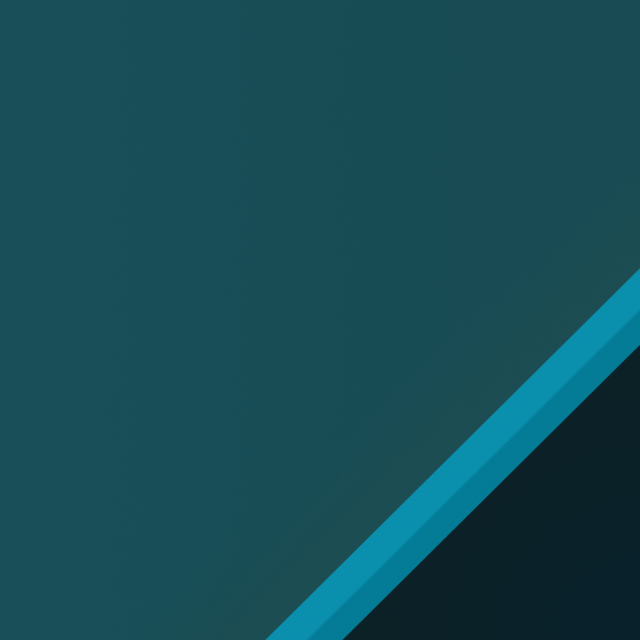
Reproduce this background procedurally as a WebGL 1 fragment shader.

```glsl
precision highp float;

uniform vec2 u_resolution;

#define SLANT 1.008
#define BAND_START 0.4145
#define BAND_FOLD 0.480
#define BAND_END 0.535
#define TEAL_LIGHT vec3(0.094, 0.310, 0.345)
#define TEAL_DEEP vec3(0.094, 0.294, 0.330)
#define TEAL_EDGE vec3(0.110, 0.302, 0.318)
#define STRIPE_BRIGHT vec3(0.040, 0.560, 0.680)
#define STRIPE_SHADE vec3(0.015, 0.485, 0.590)
#define CORNER_DARK vec3(0.045, 0.130, 0.150)
#define CORNER_BLUE vec3(0.035, 0.130, 0.168)
#define GRAIN 0.003

float hash(vec2 p) {
  return fract(sin(dot(p, vec2(127.1, 311.7))) * 43758.5453);
}

// Antialiased step across a diagonal edge
float edge(float threshold, float value, float blur) {
  return smoothstep(threshold - blur, threshold + blur, value);
}

// Soft teal field, warming slightly toward the band
vec3 tealField(vec2 uv, float diagonal) {
  float fade = smoothstep(0.0, 0.9, uv.x);
  vec3 color = mix(TEAL_LIGHT, TEAL_DEEP, fade);
  float nearBand = smoothstep(BAND_START - 0.25, BAND_START, diagonal);
  return mix(color, TEAL_EDGE, 0.8 * nearBand);
}

// Dark corner, turning bluer toward the lower right
vec3 darkCorner(vec2 uv) {
  float blueness = 1.0 - smoothstep(0.0, 0.45, distance(uv, vec2(1.0, 0.0)));
  return mix(CORNER_DARK, CORNER_BLUE, blueness);
}

void main() {
  vec2 uv = gl_FragCoord.xy / u_resolution;
  float diagonal = uv.x - SLANT * uv.y;
  float blur = 1.2 / min(u_resolution.x, u_resolution.y);

  // Layers from upper left to lower right
  vec3 color = tealField(uv, diagonal);
  color = mix(color, STRIPE_BRIGHT, edge(BAND_START, diagonal, blur));
  color = mix(color, STRIPE_SHADE, edge(BAND_FOLD, diagonal, 2.0 * blur));
  color = mix(color, darkCorner(uv), edge(BAND_END, diagonal, blur));

  // Faint dither against banding
  color += GRAIN * (hash(floor(uv * 512.0)) - 0.5);
  gl_FragColor = vec4(color, 1.0);
}
```
